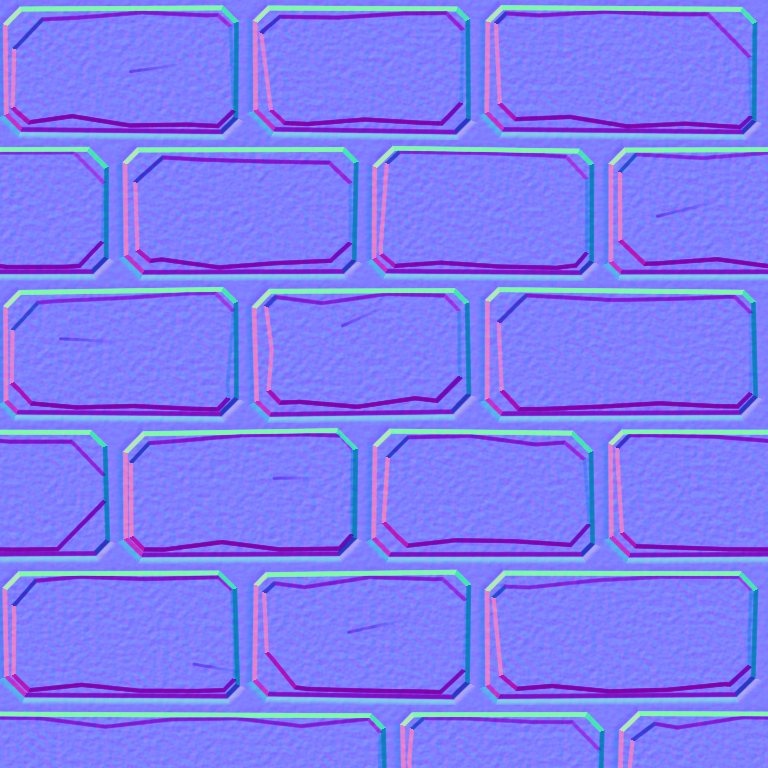
Write a WebGL 2 fragment shader that draws this texture map.

```glsl
#version 300 es
precision highp float;
uniform vec2 u_resolution;
out vec4 fragColor;

// Layout, in canvas units
const float ROW_PITCH = 0.1839;
const float ROW_SHIFT = 0.0014;
const float BRICK_HALF_HEIGHT = 0.0815;
const float JOINT_HALF_WIDTH = 0.0105;
const vec3 EVEN_JOINTS = vec3(-0.005, 0.320, 0.622);
const vec3 ODD_JOINTS = vec3(0.151, 0.475, 0.783);
const vec3 LAST_JOINTS = vec3(0.513, 0.795, 0.795);
const float LAST_ROW = 5.0;

// Relief; side order is left, right, bottom, top
const vec4 OUTER_SLOPE = vec4(1.5, 2.0, 1.7, 3.4);
const vec4 INNER_SLOPE = vec4(1.6, 0.5, 3.4, -1.5);
const vec4 INSET_MIN = vec4(0.009, 0.004, 0.0075, 0.006);
const vec4 INSET_VARY = vec4(0.016, 0.010, 0.013, 0.015);
const float OUTER_WIDTH = 0.0034;
const float INNER_WIDTH = 0.0030;
const float TILT = 0.005;
const float GRAIN_SCALE = 115.0;
const float GRAIN_SLOPE = 0.16;

vec4 hash4(vec2 p) {
  vec4 q = fract(p.xyxy * vec4(0.1031, 0.1030, 0.0973, 0.1099));
  q += dot(q, q.wzxy + 33.33);
  return fract((q.xxyz + q.yzzw) * q.zywx);
}

float gradientNoise(vec2 p) {
  vec2 i = floor(p), f = p - i;
  vec2 u = f * f * f * (f * (f * 6.0 - 15.0) + 10.0);
  float corner[4];
  for (int k = 0; k < 4; k++) {
    vec2 o = vec2(k & 1, k >> 1);
    corner[k] = dot(hash4(i + o).xy * 2.0 - 1.0, f - o);
  }
  return mix(mix(corner[0], corner[1], u.x), mix(corner[2], corner[3], u.x), u.y);
}

float grain(vec2 p) {
  return gradientNoise(p) + 0.4 * gradientNoise(p * 2.1 + 17.0);
}

// Random polyline, 0 to 1, with one kink per unit of t
float kinked(float t, float seed) {
  float i = floor(t);
  float a = hash4(vec2(i, seed)).x, b = hash4(vec2(i + 1.0, seed)).x;
  return mix(a * a, b * b, t - i);
}

vec3 nearer(vec3 a, vec3 b) { return a.x < b.x ? a : b; }

// Distance inside a box with cut corners, and the slope of its nearest side
vec3 bevel(vec4 side, vec4 cut, vec4 s) {
  vec3 best = nearer(vec3(side.x, s.x, 0.0), vec3(side.y, -s.y, 0.0));
  best = nearer(best, vec3(side.z, 0.0, -s.z));
  best = nearer(best, vec3(side.w, 0.0, s.w));
  vec4 corner = (side.xyxy + side.zzww - cut) * 0.7071;
  float flip = sign(s.w);
  best = nearer(best, vec3(corner.x, 0.7 * vec2(s.x, -s.z)));
  best = nearer(best, vec3(corner.y, 0.7 * vec2(-s.y, -s.z)));
  best = nearer(best, vec3(corner.z, 0.7 * vec2(s.x * flip, s.w)));
  return nearer(best, vec3(corner.w, 0.7 * vec2(-s.y * flip, s.w)));
}

float line(float d, float halfWidth, float px) {
  return 1.0 - smoothstep(0.35 * halfWidth, halfWidth + 0.5 * px, abs(d));
}

void main() {
  vec2 uv = gl_FragCoord.xy / u_resolution;
  float px = 1.0 / u_resolution.y;

  // Find the brick
  float down = 1.0 - uv.y + ROW_SHIFT;
  float row = floor(down / ROW_PITCH);
  vec3 j = row >= LAST_ROW ? LAST_JOINTS : mod(row, 2.0) < 0.5 ? EVEN_JOINTS : ODD_JOINTS;
  vec3 span = uv.x < j.x ? vec3(j.z - 1.0, j.x, 2.0) : uv.x < j.y ? vec3(j.xy, 0.0)
    : uv.x < j.z ? vec3(j.yz, 1.0) : vec3(j.z, j.x + 1.0, 2.0);
  vec2 halfSize = vec2(0.5 * (span.y - span.x) - JOINT_HALF_WIDTH, BRICK_HALF_HEIGHT);
  vec2 q = vec2(uv.x - 0.5 * (span.x + span.y), (row + 0.5) * ROW_PITCH - down);
  float seed = row * 7.0 + span.z * 2.0 + 3.0;
  vec4 r1 = hash4(vec2(seed, 11.0)), r2 = hash4(vec2(seed, 23.0)), r3 = hash4(vec2(seed, 41.0));

  // Outer edge and the soft rise of the mortar
  vec4 side = vec4(halfSize.x + q.x, halfSize.x - q.x, halfSize.y + q.y, halfSize.y - q.y);
  side += (r1 - 0.5) * TILT * (q / halfSize).yyxx;
  vec3 outer = bevel(side, 0.014 + 0.012 * r2, OUTER_SLOPE);
  vec2 slope = outer.yz * line(outer.x - 0.002, OUTER_WIDTH, px);
  vec2 facing = normalize(outer.yz);
  float halo = smoothstep(-0.0115, -0.003, outer.x) * (1.0 - smoothstep(-0.003, 0.0, outer.x));
  slope -= facing * halo * (0.06 + 0.7 * max(-facing.y, 0.0) + 0.28 * max(facing.x, 0.0));

  // Chipped inner edge
  vec4 wobble = vec4(kinked(q.y / 0.12 + r1.x, seed + 50.0), kinked(q.y / 0.10 + r1.y, seed + 90.0),
    kinked(q.x / 0.075 + r1.z, seed + 130.0), kinked(q.x / 0.085 + r1.w, seed + 170.0));
  vec4 inset = INSET_MIN + INSET_VARY * wobble;
  vec4 cut = vec4(0.016, 0.014, 0.014, 0.016) + vec4(0.025, 0.055, 0.025, 0.04) * r3 * r3;
  vec4 strength = INNER_SLOPE * mix(vec4(0.7, 0.4, 0.85, 0.6), vec4(1.1), r2.wzyx);
  vec3 inner = bevel(side - inset, cut, strength);
  float inside = smoothstep(0.0, 0.004, outer.x);
  slope += inner.yz * line(inner.x, INNER_WIDTH, px) * inside;

  // Occasional faint scratch
  vec2 start = (r2.xy - 0.5) * halfSize * 1.4;
  vec2 reach = vec2(0.05 + 0.04 * r3.x, 0.06 * (r3.y - 0.2));
  float along = clamp(dot(q - start, reach) / dot(reach, reach), 0.0, 1.0);
  float scratch = line(length(q - start - reach * along), 0.0024, px) * (1.0 - along);
  slope += vec2(-0.25, -0.6) * scratch * step(0.6, r1.w) * step(0.0, inner.x);

  // Fine grain
  vec2 g = uv * GRAIN_SCALE, e = vec2(0.3, 0.0);
  float base = grain(g);
  vec2 rough = vec2(base - grain(g + e.xy), grain(g + e.yx) - base) / e.x;
  slope += rough * GRAIN_SLOPE * mix(0.4, 0.7, inside);

  fragColor = vec4(0.5 + 0.5 * normalize(vec3(slope, 1.0)), 1.0);
}
```
